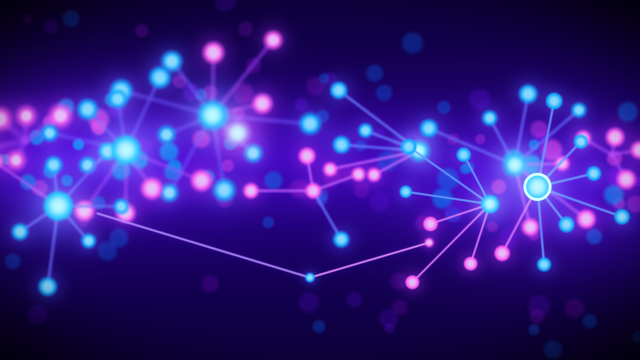
This background is drawn by a Shadertoy shader. Its source:

```glsl
// A glowing network of cyan and pink nodes over deep violet, with shallow focus.
// Hubs throw fans of spokes whose lengths follow a sine; hashed bokeh discs
// fill the haze behind. Lengths are in units of the canvas height.

const vec3 CYAN = vec3(0.06, 0.66, 1.0);
const vec3 PINK = vec3(1.0, 0.36, 0.95);
const vec3 VIOLET = vec3(0.38, 0.05, 1.0);

float hash(float n) {
    return fract(sin(n * 127.1 + 3.7) * 43758.5453);
}

float segmentDistance(vec2 p, vec2 a, vec2 b) {
    vec2 ab = b - a;
    return length(p - a - ab * clamp(dot(p - a, ab) / dot(ab, ab), 0.0, 1.0));
}

float blob(vec2 p, vec2 center, vec2 size) {
    vec2 q = (p - center) / size;
    return exp(-dot(q, q));
}

// Screen blending keeps overlapping halos from bleaching
void addLight(inout vec3 col, vec3 light) {
    col += light * (1.0 - min(col, 1.0));
}

// Height of the bright band that the network follows
float bandHeight(float x) {
    return 0.56 + 0.05 * cos(x * 3.0 - 1.2);
}

void drawLink(inout vec3 col, vec2 p, vec2 a, vec2 b, vec3 tint, float blur) {
    float edge = blur + 1.0 / iResolution.y;
    float d = segmentDistance(p, a, b);
    float line = 1.0 - smoothstep(0.0, 0.002 + edge, d);
    float soft = smoothstep(0.0, 0.008, blur);
    addLight(col, VIOLET * 0.08 * exp(-d * d * 7000.0));
    col = mix(col, mix(tint, VIOLET, 0.5 * soft), line * mix(0.95, 0.4, soft));
}

void drawNode(inout vec3 col, vec2 p, vec2 center, float r, vec3 tint, float blur) {
    float edge = blur + 1.0 / iResolution.y;
    float d = length(p - center);
    float disc = 1.0 - smoothstep(r - edge, r + edge, d);
    vec3 pale = mix(tint, vec3(0.85, 1.0, 1.0), 0.6);
    vec3 body = mix(tint, pale, 1.0 - smoothstep(0.3 * r, 0.95 * r, d));
    addLight(col, mix(tint, VIOLET, 0.6) * 0.4 * exp(-d * d / (r * r * 3.0)));
    col = mix(col, body, disc * 0.97);
}

// A bright hub: soft halo, coloured rim, pale core
void drawHub(inout vec3 col, vec2 p, vec2 center, float r, vec3 tint, float blur) {
    float d = length(p - center);
    addLight(col, mix(tint, VIOLET, 0.5) * 0.55 * exp(-d * d / (r * r * 5.0)));
    drawNode(col, p, center, r, mix(tint, vec3(0.2, 0.95, 1.0), 0.4), blur);
    col = mix(col, vec3(0.8, 1.0, 1.0), 0.75 * exp(-d * d / (r * r * 0.3)));
}

// arc: first angle, last angle, count; reach: mean length, phase of its variation
// Spokes from index pinkFrom onward end in pink
void drawFan(inout vec3 col, vec2 p, vec2 hub, vec3 arc, vec2 reach,
             float pinkFrom, float r, float blur) {
    for (float i = 0.0; i < arc.z; i++) {
        float angle = radians(mix(arc.x, arc.y, i / (arc.z - 1.0)));
        float len = reach.x * (1.0 + 0.33 * sin(i * 2.4 + reach.y));
        vec2 tip = hub + len * vec2(cos(angle), sin(angle));
        vec3 tint = i < pinkFrom ? CYAN : PINK;
        drawLink(col, p, hub, tip, mix(tint, vec3(0.70, 0.55, 1.0), 0.5), blur);
        drawNode(col, p, tip, r * (0.85 + 0.3 * hash(i + reach.y)), tint, blur);
    }
}

// Out-of-focus discs: dense near the band, faint away from it
void drawBokeh(inout vec3 col, vec2 p) {
    for (float i = 0.0; i < 120.0; i++) {
        float x = 1.8 * hash(i);
        float offset = 2.0 * hash(i + 100.3) - 1.0;
        float y = bandHeight(x) + offset * mix(0.17, 0.5, step(0.6, hash(i + 51.7)));
        float sides = blob(vec2(x, 0.0), vec2(0.3, 0.0), vec2(0.5))
                    + blob(vec2(x, 0.0), vec2(1.55, 0.0), vec2(0.3));
        float near = exp(-pow((y - bandHeight(x)) / 0.18, 2.0)) * min(sides, 1.0);
        float r = 0.014 + 0.017 * hash(i + 200.9);
        float kind = hash(i + 300.1);
        vec3 tint = kind < 0.38 ? mix(vec3(0.04, 0.35, 0.90), CYAN, near * 0.8)
                  : kind < 0.72 ? mix(vec3(0.55, 0.05, 0.80), PINK, near * 0.8)
                  : vec3(0.40, 0.06, 0.90);
        float disc = 1.0 - smoothstep(r * 0.65, r * 1.3, length(p - vec2(x, y)));
        float faint = kind < 0.38 ? 0.34 : 0.22;
        col = mix(col, tint, disc * (faint + 0.5 * near));
    }
}

void mainImage(out vec4 fragColor, in vec2 fragCoord) {
    vec2 p = fragCoord / iResolution.y;

    // Violet haze over navy
    vec3 col = mix(vec3(0.045, 0.0, 0.21), vec3(0.11, 0.0, 0.46),
                   exp(-pow((p.y - 0.51) / 0.34, 2.0)));
    col += vec3(0.22, 0.06, 0.42) * blob(p, vec2(0.28, 0.57), vec2(0.52, 0.18));
    col += vec3(0.22, 0.06, 0.40) * blob(p, vec2(1.48, 0.49), vec2(0.34, 0.19));
    col += vec3(0.08, 0.01, 0.16) * blob(p, vec2(0.95, 0.57), vec2(0.3, 0.15));
    drawBokeh(col, p);

    // Pink clusters at both sides
    drawFan(col, p, vec2(0.07, 0.61), vec3(35, 245, 5), vec2(0.09, 1.57), 0.0, 0.026, 0.013);
    drawFan(col, p, vec2(1.70, 0.57), vec3(-60, 150, 4), vec2(0.07, 0.4), 0.0, 0.023, 0.006);

    // Soft clusters
    vec2 top = vec2(0.59, 0.68), mid = vec2(0.35, 0.583), low = vec2(0.162, 0.428);
    drawFan(col, p, top, vec3(355, 13, 10), vec2(0.205, 1.57), 7.0, 0.026, 0.008);
    drawFan(col, p, mid, vec3(65, 338, 9), vec2(0.17, 1.22), 5.0, 0.025, 0.007);
    drawFan(col, p, low, vec3(214, 505, 7), vec2(0.17, -0.83), 6.0, 0.022, 0.005);
    drawHub(col, p, vec2(0.66, 0.63), 0.032, PINK, 0.012);
    drawHub(col, p, top, 0.038, CYAN, 0.012);
    drawHub(col, p, mid, 0.040, CYAN, 0.007);
    drawHub(col, p, low, 0.040, CYAN, 0.005);

    // Middle branches
    vec2 branch = vec2(0.87, 0.47), gate = vec2(1.164, 0.581), haze = vec2(1.43, 0.542);
    drawFan(col, p, branch, vec3(-60, 180, 4), vec2(0.13, 0.65), 1.0, 0.021, 0.004);
    drawNode(col, p, branch, 0.021, PINK, 0.004);
    drawFan(col, p, gate, vec3(143, 208, 5), vec2(0.21, 1.57), 3.0, 0.021, 0.004);
    drawHub(col, p, gate, 0.026, CYAN, 0.010);
    drawFan(col, p, haze, vec3(157, -76, 7), vec2(0.195, 1.57), 4.0, 0.022, 0.005);
    drawHub(col, p, haze, 0.030, CYAN, 0.012);

    // Long thin chain
    vec2 bend = vec2(0.861, 0.229), link = vec2(1.192, 0.326);
    drawLink(col, p, vec2(0.271, 0.407), bend, vec3(0.70, 0.55, 1.0), 0.001);
    drawLink(col, p, bend, link, vec3(0.90, 0.55, 1.0), 0.0005);
    drawNode(col, p, bend, 0.013, CYAN, 0.001);
    drawNode(col, p, link, 0.012, PINK, 0.002);

    // Sharp clusters in focus
    vec2 focus = vec2(1.361, 0.433), star = vec2(1.493, 0.481);
    drawFan(col, p, star, vec3(79, -118, 7), vec2(0.19, 1.0), 6.0, 0.020, 0.0015);
    drawFan(col, p, focus, vec3(118, 252, 6), vec2(0.23, 4.54), 3.0, 0.020, 0.0005);
    drawHub(col, p, focus, 0.025, CYAN, 0.002);
    drawHub(col, p, star, 0.038, CYAN, 0.002);
    float ring = abs(length(p - star) - 0.035);
    col = mix(col, vec3(0.85, 1.0, 1.0), 1.0 - smoothstep(0.002, 0.006, ring));

    // Darkened corners
    vec2 v = fragCoord / iResolution.xy - 0.5;
    col *= 1.0 - 0.8 * smoothstep(0.2, 0.6, dot(v, v) * 1.1);
    fragColor = vec4(clamp(col, 0.0, 1.0), 1.0);
}
```
